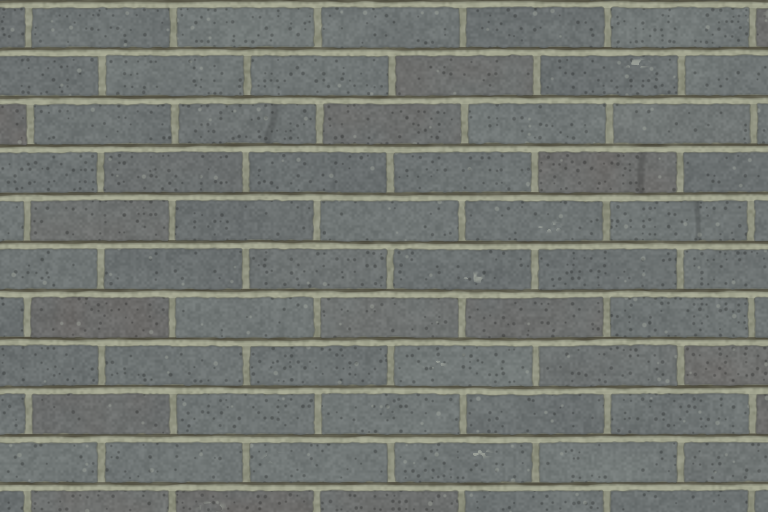
Reproduce this texture procedurally as a WebGL 1 fragment shader.

```glsl
precision highp float;
// A wall of slate-grey bricks in running bond with pale sandy mortar.
// Each brick is a rounded box in a staggered grid; noise roughens its edges,
// and hashes vary its tint, pits, pale flecks, scuffs and damp stains.

uniform vec2 u_resolution;

// Lengths are fractions of the canvas height, y running down from the top.
const vec2 PITCH = vec2(0.2828, 0.0944);
const vec2 JOINT = vec2(0.0146, 0.0172);
const vec2 ORIGIN = vec2(0.0566, 0.0063);

const vec3 SLATE_DARK = vec3(0.405, 0.425, 0.428);
const vec3 SLATE_LIGHT = vec3(0.462, 0.488, 0.482);
const vec3 SLATE_WARM = vec3(0.425, 0.415, 0.405);
const vec3 MORTAR = vec3(0.56, 0.57, 0.50);
const vec3 MORTAR_LIGHT = vec3(0.69, 0.70, 0.61);
const vec3 MORTAR_SHADE = vec3(0.31, 0.30, 0.245);
const vec3 FLECK = vec3(0.66, 0.68, 0.64);

float hash(vec2 p) {
  return fract(sin(dot(p, vec2(127.1, 311.7))) * 43758.545);
}

float noise(vec2 p) {
  vec2 i = floor(p);
  vec2 f = fract(p);
  f = f * f * (3.0 - 2.0 * f);
  float top = mix(hash(i), hash(i + vec2(1.0, 0.0)), f.x);
  float bottom = mix(hash(i + vec2(0.0, 1.0)), hash(i + 1.0), f.x);
  return mix(top, bottom, f.y);
}

float fbm(vec2 p) {
  float sum = 0.0;
  float weight = 0.5;
  for (int i = 0; i < 4; i++) {
    sum += weight * noise(p);
    p = p * 2.03 + 17.3;
    weight *= 0.5;
  }
  return sum / 0.9375;
}

float roundedBox(vec2 p, vec2 halfSize, float radius) {
  vec2 q = abs(p) - halfSize + radius;
  return length(max(q, 0.0)) + min(max(q.x, q.y), 0.0) - radius;
}

// Coverage of scattered round dots, at most one per grid cell.
float dots(vec2 p, float cell, float density, float seed, float px) {
  vec2 id = floor(p / cell) + seed;
  vec2 center = 0.3 + 0.4 * vec2(hash(id + 3.1), hash(id + 7.7));
  float radius = cell * mix(0.12, 0.28, hash(id + 11.3));
  float d = length((fract(p / cell) - center) * cell) - radius;
  return step(hash(id), density) * (1.0 - smoothstep(-px, px, d));
}

vec3 brickColor(vec2 p, vec2 local, vec2 id, float px) {
  float tone = 0.6 * hash(id + 2.3) + 0.7 * fbm(p * vec2(9.0, 14.0)) - 0.15;
  vec3 color = mix(SLATE_DARK, SLATE_LIGHT, clamp(tone, 0.0, 1.0));
  float warmth = smoothstep(0.6, 1.0, hash(id + 5.9));
  color = mix(color, SLATE_WARM, warmth * (0.4 + 0.5 * noise(p * 22.0)));

  // Sandy grain, dark pits and pale flecks.
  color += 0.06 * (noise(p * 190.0) - 0.5) + 0.03 * (noise(p * 75.0) - 0.5);
  float pitting = mix(0.1, 0.34, hash(id + 8.2));
  color *= 1.0 - 0.24 * dots(p, 0.0125, pitting, 4.0, px);
  color = mix(color, FLECK, 0.4 * dots(p, 0.016, 0.035, 29.0, px));

  // Chalky scuffs and damp runs on a few bricks.
  vec2 spot = (vec2(hash(id + 13.0), hash(id + 19.0)) - 0.5) * PITCH * 0.7;
  float near = 1.0 - smoothstep(0.2, 1.0, length((local - spot) / vec2(0.035, 0.014)));
  float scuff = near * smoothstep(0.58, 0.72, noise(p * vec2(110.0, 160.0)));
  color = mix(color, FLECK, 0.75 * scuff * step(0.8, hash(id + 23.0)));
  float run = 1.0 - smoothstep(0.002, 0.009, abs(local.x - spot.x + 0.02 * (noise(p * 18.0) - 0.5)));
  return color * (1.0 - 0.15 * run * step(0.94, hash(id + 31.0)));
}

vec3 mortarColor(vec2 p, float below, float px) {
  float grain = noise(p * 150.0);
  vec3 color = MORTAR + 0.10 * (fbm(p * 40.0) - 0.5) + 0.08 * (grain - 0.5);

  // Bed joints: overhang shade above, lit ledge beneath.
  float waver = 0.003 * (noise(p * vec2(28.0, 9.0)) - 0.5);
  float ledge = smoothstep(-0.002, 0.002, below + waver);
  float inBed = 1.0 - smoothstep(0.0075, 0.010, abs(below));
  color = mix(color, MORTAR_LIGHT, 0.7 * ledge * inBed * (0.65 + 0.5 * grain));
  float shade = 1.0 - smoothstep(-px, px, below + 0.0032 + waver);
  return mix(color, MORTAR_SHADE, shade * inBed * (0.65 + 0.35 * noise(p * 35.0)));
}

void main() {
  float px = 1.0 / u_resolution.y;
  vec2 p = vec2(gl_FragCoord.x, u_resolution.y - gl_FragCoord.y) * px;

  // Staggered courses, laid slightly out of true.
  vec2 grid = (p - ORIGIN) / PITCH;
  grid.y += 0.025 * (noise(vec2(p.x * 4.0, p.y * 8.0)) - 0.5);
  float row = floor(grid.y);
  grid.x -= 0.5 * mod(row, 2.0) + 0.025 * (hash(vec2(row, 4.0)) - 0.5);
  vec2 id = vec2(floor(grid.x), row);
  vec2 local = (fract(grid) - 0.5) * PITCH;
  float below = (fract(grid.y + 0.5) - 0.5) * PITCH.y;

  vec2 halfSize = 0.5 * (PITCH - JOINT) + 0.0012 * (hash(id + 41.0) - 0.5);
  float d = roundedBox(local, halfSize, 0.003);
  d += 0.0028 * (noise(p * 65.0) - 0.5) + 0.0014 * (noise(p * 160.0) - 0.5);

  vec3 mortar = mortarColor(p, below, px);
  mortar *= 1.0 - 0.18 * (1.0 - smoothstep(0.0, 0.003, d));
  vec3 brick = brickColor(p, local, id, px);
  brick *= 1.0 - 0.08 * smoothstep(-0.005, 0.0, d);
  gl_FragColor = vec4(mix(brick, mortar, smoothstep(-px, px, d)), 1.0);
}
```
